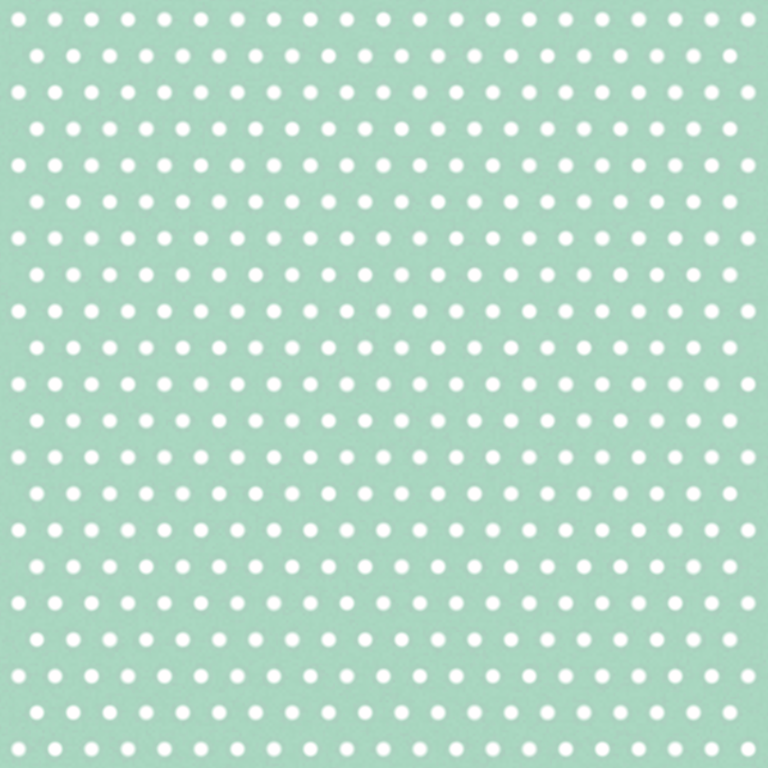
Give the GLSL for this pattern, as a WebGL 2 fragment shader.

```glsl
#version 300 es
precision highp float;
// Staggered white polka dots on mint: 21 rows alternating 21 and 20 dots.
// Each pixel finds its nearest lattice dot; a soft disc, a faint grey halo
// and fine mottling of the ground give a slightly worn, printed look.

#define ROWS 21.0
#define PITCH 0.0475
#define FIRST_DOT vec2(0.0243, 0.0246)
#define DOT_RADIUS 0.0091
#define EDGE_SOFTNESS 0.0032
#define SOFTNESS_VARIATION 0.0007
#define RADIUS_VARIATION 0.0003
#define GRAIN_CELLS 230.0
#define MINT vec3(0.660, 0.842, 0.752)
#define GREY_MINT vec3(0.672, 0.815, 0.750)
#define DOT_WHITE vec3(1.0, 0.995, 0.995)

uniform vec2 u_resolution;
out vec4 fragColor;

float hash(vec2 p) {
    return fract(sin(dot(p, vec2(127.1, 311.7))) * 43758.5453);
}

float valueNoise(vec2 p) {
    vec2 cell = floor(p);
    vec2 f = fract(p);
    f = f * f * (3.0 - 2.0 * f);
    float low = mix(hash(cell), hash(cell + vec2(1.0, 0.0)), f.x);
    float high = mix(hash(cell + vec2(0.0, 1.0)), hash(cell + vec2(1.0)), f.x);
    return mix(low, high, f.y);
}

// Column and row of the nearest dot; odd rows hold one dot fewer.
vec2 nearestDot(vec2 lattice) {
    float row = clamp(floor(lattice.y + 0.5), 0.0, ROWS - 1.0);
    float odd = mod(row, 2.0);
    float column = floor(lattice.x - 0.5 * odd + 0.5);
    return vec2(clamp(column, 0.0, ROWS - 1.0 - odd), row);
}

void main() {
    float canvasSize = min(u_resolution.x, u_resolution.y);
    vec2 uv = gl_FragCoord.xy / canvasSize;

    // Distance to the nearest dot centre
    vec2 id = nearestDot((uv - FIRST_DOT) / PITCH);
    vec2 centre = FIRST_DOT + PITCH * (id + vec2(0.5 * mod(id.y, 2.0), 0.0));
    float dist = length(uv - centre);

    // Slight differences between dots
    float radius = DOT_RADIUS + RADIUS_VARIATION * (hash(id) - 0.5);
    float softness = EDGE_SOFTNESS + SOFTNESS_VARIATION * (hash(id + 37.0) - 0.5);
    softness = max(softness, 0.75 / canvasSize);

    // Ground: halo around the dots and fine mottling
    float grain = valueNoise(uv * GRAIN_CELLS);
    float patches = valueNoise(uv * GRAIN_CELLS * 0.2 + 19.0);
    float halo = 1.0 - smoothstep(0.0, 0.005, abs(dist - radius - 0.0045));
    float mottle = smoothstep(0.55, 0.95, grain) * (0.3 + 0.6 * patches);
    vec3 color = mix(MINT, GREY_MINT, clamp(0.65 * halo + mottle, 0.0, 1.0));
    color += 0.016 * (valueNoise(uv * GRAIN_CELLS + 71.0) - 0.5);

    // Soft white dot
    float coverage = 1.0 - smoothstep(radius - softness, radius + softness, dist);
    color = mix(color, DOT_WHITE, coverage);

    fragColor = vec4(color, 1.0);
}
```
